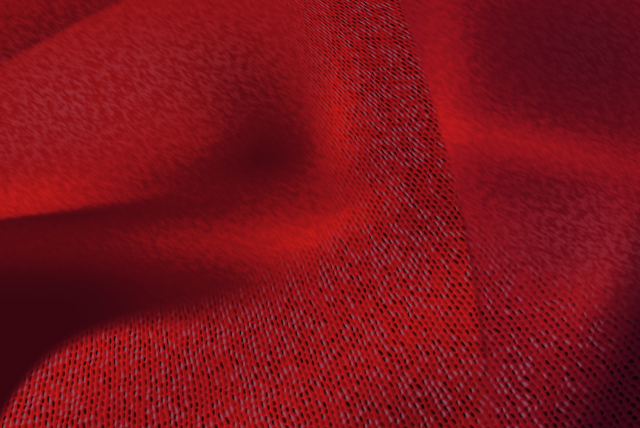
A Shadertoy shader for this texture:

```glsl
// Red woven satin in soft folds, seen with a shallow depth of field.
// Overlapping fold layers give one lightness field, which a red ramp colours;
// a fanned brick grid adds threads, gaps and violet flecks where it is in focus.

const vec3 SHADOW  = vec3(0.18, 0.02, 0.06);
const vec3 WINE    = vec3(0.36, 0.04, 0.075);
const vec3 CRIMSON = vec3(0.56, 0.07, 0.09);
const vec3 SCARLET = vec3(0.76, 0.10, 0.09);
const vec3 FLECK   = vec3(0.56, 0.31, 0.41);
const vec2 THREADS = vec2(98.0, 58.0);   // cells per radian, per canvas height
const vec2 FAN_POLE = vec2(0.3, 1.3);    // point from which threads spread
const float FLECK_SHARE = 0.48;
const float GAP_DEPTH = 0.95;
const float HAZE_AMOUNT = 0.36;
const float TAU = 6.2831853;

float hash(vec2 p) {
    vec3 q = fract(p.xyx * vec3(0.1031, 0.1030, 0.0973));
    q += dot(q, q.yzx + 33.33);
    return fract((q.x + q.y) * q.z);
}

float corner(vec2 cell, vec2 d) {
    float a = TAU * hash(cell);
    return dot(vec2(cos(a), sin(a)), d);
}

float gradientNoise(vec2 p) {
    vec2 i = floor(p), f = fract(p), e = vec2(1, 0);
    vec2 s = f * f * f * (f * (f * 6.0 - 15.0) + 10.0);
    return mix(mix(corner(i, f), corner(i + e.xy, f - e.xy), s.x),
               mix(corner(i + e.yx, f - e.yx), corner(i + 1.0, f - 1.0), s.x), s.y);
}

// Soft elliptical spot, sheared along a slope
float blob(vec2 p, vec2 center, vec2 radius, float slope) {
    vec2 d = p - center;
    d.y -= slope * d.x;
    d /= radius;
    return exp(-dot(d, d));
}

float crestX(float y) { return 1.135 - 0.245 * pow(max(y - 0.12, 0.0), 1.5); }

float lowerFoldY(float x) {
    float rise = max(x - 0.4, 0.0);
    return 0.02 + 0.25 * (1.0 - exp(-7.5 * x)) + 1.1 * rise * rise;
}

// Upper left fold, its crease and the hollow under it
float leftFolds(vec2 p) {
    float upper = 0.63
        - 0.27 * blob(p, vec2(0.63, 0.655), vec2(0.13, 0.16), -0.3)
        - 0.25 * blob(p, vec2(0.46, 0.585), vec2(0.24, 0.07), 0.2)
        - 0.09 * blob(p, vec2(0.55, 0.84), vec2(0.18, 0.14), 0.0)
        + 0.15 * blob(p, vec2(0.05, 0.535), vec2(0.26, 0.05), 0.13)
        + 0.19 * blob(p, vec2(0.79, 0.68), vec2(0.055, 0.2), 0.0);
    float bandY = 0.435 + 0.08 * smoothstep(0.7, 0.95, p.x);
    float band = (p.y - bandY) / 0.07;
    float hollow = 0.11 + (0.21 + 0.15 * p.x) * exp(-band * band)
        + 0.15 * smoothstep(0.15, 0.5, p.x) + 0.22 * smoothstep(0.45, 0.76, p.x);
    float creaseY = 0.488 + 0.12 * p.x;
    float blur = 0.008 + 0.16 * p.x * p.x;
    float light = mix(hollow, upper, smoothstep(-blur, blur, p.y - creaseY));
    float cornerSide = p.y - (0.848 + 0.56 * p.x - 0.12 * p.x * p.x);
    float behind = 0.42 + 0.7 * max(cornerSide, 0.0);
    return mix(light, behind, smoothstep(-0.012, 0.012, cornerSide));
}

float lowerFold(vec2 p) {
    return 0.64 + 0.05 * sin(13.0 * (p.y - 0.75 * p.x) + 1.5)
        - 0.13 * blob(p, vec2(0.98, 0.02), vec2(0.28, 0.16), 0.0);
}

float rightFolds(vec2 p) {
    float light = 0.54
        - 0.30 * blob(p, vec2(1.38, 0.88), vec2(0.30, 0.20), -0.15)
        + 0.20 * blob(p, vec2(1.03, 0.78), vec2(0.07, 0.25), 0.0)
        + 0.17 * blob(p, vec2(1.23, 0.665), vec2(0.28, 0.045), -0.2)
        - 0.10 * blob(p, vec2(1.24, 0.56), vec2(0.17, 0.06), -0.1)
        - 0.07 * blob(p, vec2(1.29, 0.44), vec2(0.10, 0.08), 0.0)
        + 0.09 * blob(p, vec2(1.36, 0.31), vec2(0.12, 0.06), 0.5)
        - 0.09 * blob(p, vec2(1.24, 0.05), vec2(0.16, 0.18), 0.0);
    float cornerX = 1.28 + 0.46 * p.y;
    return mix(light, 0.08, 0.95 * smoothstep(-0.07, 0.14, p.x - cornerX));
}

vec3 clothColor(float light) {
    vec3 c = mix(SHADOW, WINE, smoothstep(0.0, 0.35, light));
    c = mix(c, CRIMSON, smoothstep(0.3, 0.62, light));
    return mix(c, SCARLET, smoothstep(0.55, 0.9, light));
}

void mainImage(out vec4 fragColor, in vec2 fragCoord) {
    vec2 p = fragCoord / iResolution.y;

    // Layer the folds
    float foldBlur = 0.028 + 0.08 * smoothstep(0.2, 0.8, p.x);
    float onLower = smoothstep(-foldBlur, foldBlur, lowerFoldY(p.x) - p.y);
    float light = mix(leftFolds(p), lowerFold(p), onLower);
    float crest = p.x - crestX(p.y);
    light -= 0.09 * smoothstep(-0.24, -0.1, crest) * smoothstep(0.2, 0.5, p.y);
    float crestBlur = 0.011 + 0.04 * smoothstep(0.3, 0.05, p.y);
    float onRight = smoothstep(-crestBlur, crestBlur, crest);
    light = mix(light, rightFolds(p), onRight);
    float seam = exp(-pow(crest / 0.006, 2.0)) * smoothstep(0.08, 0.18, p.y)
        * smoothstep(0.58, 0.42, p.y);
    light -= 0.14 * seam;

    // Focus follows the central ridge and the lower folds
    float ridge = smoothstep(-0.33, -0.12, crest) * (1.0 - onRight);
    float nearRight = onRight * smoothstep(0.56, 0.25, p.y + 0.5 * max(crest, 0.0));
    float focus = max(max(ridge, onLower * (1.0 - onRight)), nearRight);

    // Out-of-focus mottling
    vec2 grain = vec2(p.x + 0.5 * p.y, p.y + 0.3 * p.x);
    float mottle = gradientNoise(grain * vec2(60.0, 75.0))
        + 0.8 * gradientNoise(grain * vec2(115.0, 140.0));
    float patches = 0.5 + gradientNoise(p * 6.0 + 4.0);
    float haze = blob(p, vec2(0.20, 0.77), vec2(0.36, 0.13), 0.25)
        + 0.7 * blob(p, vec2(1.36, 0.42), vec2(0.2, 0.13), 0.0)
        + 0.25 * blob(p, vec2(1.4, 0.88), vec2(0.2, 0.16), 0.0);
    light += 0.11 * mottle * (1.0 - focus) * smoothstep(0.1, 0.5, light);
    vec3 color = clothColor(light);
    color.b += 0.02 * onRight;
    float hazeMask = haze * smoothstep(-0.25, 0.65, mottle + 0.3 * patches);
    color = mix(color, FLECK, HAZE_AMOUNT * hazeMask * (1.0 - focus));

    // Threads fan out from the pole, with staggered columns
    vec2 ray = p - FAN_POLE;
    vec2 weave = vec2(atan(ray.x, -ray.y), length(ray)) * THREADS;
    weave += 0.5 * gradientNoise(p * 14.0) + 0.25 * gradientNoise(p * 45.0);
    float column = floor(weave.x);
    weave.y += 0.4 * column + 0.3 * hash(vec2(column, 7.0));
    vec2 cell = floor(weave), local = fract(weave) - 0.5;
    float soft = 0.10 + 45.0 / iResolution.y;
    float gap = smoothstep(soft, -soft, length(local * vec2(1.2, 0.68) + vec2(0.18, 0.06)) - 0.26);
    float fleck = smoothstep(soft, -soft, length(local * vec2(1.2, 0.75) - vec2(0.18, 0.08)) - 0.27);
    float chosen = smoothstep(0.0, 0.25, FLECK_SHARE * (0.5 + patches) - hash(cell));
    float depth = GAP_DEPTH * (0.3 + 0.8 * hash(cell + 71.0));
    float lit = smoothstep(0.12, 0.5, light);
    color *= 1.0 + focus * (0.15 * cos(TAU * local.x) + 0.15 - depth * gap);
    color = mix(color, FLECK, 0.85 * focus * fleck * chosen * lit);

    fragColor = vec4(clamp(color, 0.0, 1.0), 1.0);
}
```
